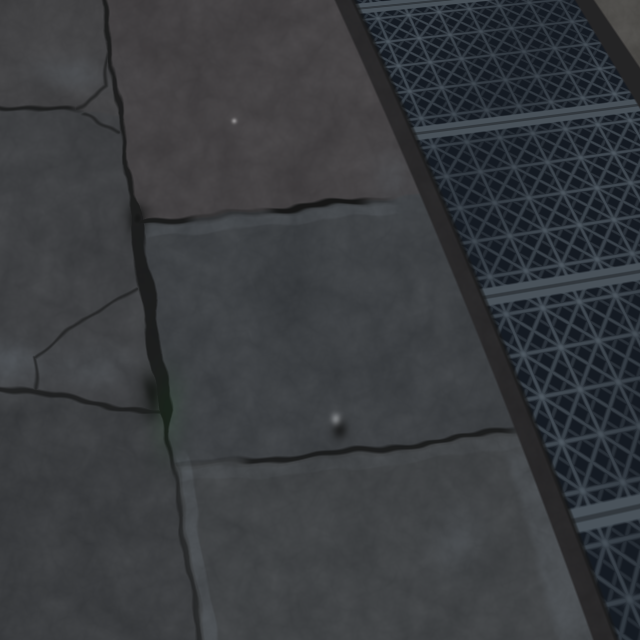
This texture is drawn by a three.js fragment shader. Its source:

```glsl
// Worn paving slabs with dark joints beside a steel rail and a star-patterned drain grating.
#define SOFT 0.0025
#define STONE vec3(0.243, 0.249, 0.259)
#define PALE vec3(0.325, 0.345, 0.365)
#define GAP vec3(0.085, 0.088, 0.088)
#define RAIL vec3(0.158, 0.155, 0.160)
#define HOLE vec3(0.080, 0.102, 0.132)
#define STEEL vec3(0.315, 0.355, 0.390)
#define CELLS vec2(7.0, 5.0)
#define MOTTLE 0.075

varying vec2 vUv;

vec2 hash2(vec2 p) {
  return fract(sin(vec2(dot(p, vec2(127.1, 311.7)), dot(p, vec2(269.5, 183.3)))) * 4375.85);
}

// Distance to the nearest scattered cell point
float cellular(vec2 p) {
  vec2 base = floor(p), f = fract(p);
  float nearest = 2.0;
  for (int j = -1; j <= 1; j++)
    for (int i = -1; i <= 1; i++) {
      vec2 o = vec2(float(i), float(j));
      vec2 r = o + hash2(base + o) - f;
      nearest = min(nearest, dot(r, r));
    }
  return sqrt(nearest);
}

vec2 ripple(vec2 p) {
  return sin(p.yx * 23.0 + 2.0 * sin(p * 17.0)) + 0.5 * sin(p.yx * 61.0 + 3.0 * sin(p * 43.0));
}

float mottle(vec2 p) {
  float sum = 0.0, gain = 0.5, scale = 9.0;
  for (int i = 0; i < 4; i++) {
    sum += gain * (0.45 - cellular(p * scale + 0.35 * ripple(p * scale * 0.06) + scale));
    gain *= 0.65;
    scale *= 2.1;
  }
  return sum;
}

float line(float d, float w) { return 1.0 - smoothstep(w - SOFT, w + SOFT, abs(d)); }

float span(float x, float a, float b) {
  return smoothstep(a - 0.015, a + 0.015, x) * (1.0 - smoothstep(b - 0.015, b + 0.015, x));
}

float segment(vec2 p, vec2 a, vec2 b) {
  vec2 e = b - a;
  return length(p - a - e * clamp(dot(p - a, e) / dot(e, e), 0.0, 1.0));
}

float blob(vec2 p, vec2 center, vec2 radius) {
  vec2 d = (p - center) / radius;
  return exp(-dot(d, d));
}

vec3 paving(vec2 p) {
  float grain = mottle(p);
  vec2 q = p + 0.0028 * ripple(p * 1.6);

  // Signed distances to the main joints
  float spine = q.x - 0.160 - 0.152 * q.y;
  float d = q.x - 0.378;
  float upper = q.y - 0.349 + 0.103 * (q.x - 0.221);
  float lower = q.y - 0.720 + 0.06 * d + 0.13 * d * d;
  float leftTop = q.y - 0.166 - 0.06 * q.x;
  float leftLow = q.y - 0.605 - 0.165 * q.x;
  float right = smoothstep(-SOFT, SOFT, spine), left = 1.0 - right;

  // Slab tints
  vec3 tintR = mix(vec3(0.018, 0.003, 0.0), vec3(-0.007, -0.001, 0.002), smoothstep(-SOFT, SOFT, upper));
  tintR = mix(tintR, vec3(0.006, 0.010, 0.009), smoothstep(-SOFT, SOFT, lower));
  vec3 tintL = mix(vec3(0.010, 0.004, 0.001), vec3(-0.002), smoothstep(-SOFT, SOFT, leftTop));
  tintL = mix(tintL, vec3(-0.014, -0.012, -0.012), smoothstep(-SOFT, SOFT, leftLow));
  vec3 col = STONE + mix(tintL, tintR, right) + MOTTLE * grain;

  // Pale worn areas and rims
  float worn = 0.75 * blob(q, vec2(0.01, 0.566), vec2(0.045, 0.03));
  worn += 0.45 * blob(q, vec2(0.11, 0.115), vec2(0.06, 0.025));
  worn += 0.35 * blob(q, vec2(0.14, 0.575), vec2(0.07, 0.03));
  worn += 0.45 * blob(q, vec2(0.715, 0.845), vec2(0.04, 0.05));
  worn += 0.45 * blob(q, vec2(0.62, 0.285), vec2(0.035, 0.05));
  worn += 0.55 * smoothstep(0.0, 0.02, q.x - 0.775 - 0.28 * (q.y - 0.68)) * smoothstep(0.68, 0.73, q.y);
  worn += 0.55 * line(spine - 0.017, 0.009) * span(q.y, 0.71, 1.1);
  worn += 0.35 * right * line(upper - 0.016, 0.008) * span(q.x, 0.23, 0.62);
  worn += 0.25 * right * line(lower - 0.018, 0.009);
  col = mix(col, PALE, clamp(worn * (0.85 + 1.2 * grain), 0.0, 0.8));

  // Open joints and fine cracks
  float width = 0.0035 + 0.007 * span(q.y, 0.32, 0.66) + 0.006 * grain;
  float gap = line(spine, width) * (0.85 - 0.3 * smoothstep(0.68, 0.75, q.y));
  gap = max(gap, blob(q, vec2(0.212, 0.343), vec2(0.018, 0.022)));
  gap = max(gap, 0.9 * blob(q, vec2(0.237, 0.617), vec2(0.016, 0.035)));
  gap = max(gap, right * line(upper, 0.0045) * (0.3 + 0.6 * span(q.x, 0.2, 0.30) + 0.7 * span(q.x, 0.42, 0.57)) * span(q.x, 0.2, 0.61));
  gap = max(gap, right * line(lower, 0.004) * (0.2 + 0.65 * span(q.x, 0.38, 0.8)));
  gap = max(gap, 0.8 * left * line(leftTop, 0.003) * span(q.x, -0.1, 0.12));
  gap = max(gap, 0.75 * left * line(leftLow, 0.004));
  float crack = min(segment(q, vec2(0.12, 0.172), vec2(0.165, 0.13)), segment(q, vec2(0.165, 0.13), vec2(0.172, 0.08)));
  crack = min(crack, segment(q, vec2(0.13, 0.178), vec2(0.185, 0.206)));
  crack = min(crack, segment(q, vec2(0.055, 0.56), vec2(0.12, 0.505)));
  crack = min(crack, segment(q, vec2(0.12, 0.505), vec2(0.215, 0.455)));
  crack = min(crack, segment(q, vec2(0.053, 0.56), vec2(0.055, 0.61)));
  gap = max(gap, 0.6 * line(crack, 0.0025));
  col = mix(col, GAP, clamp(gap, 0.0, 1.0));
  col += vec3(-0.01, 0.025, -0.01) * blob(q, vec2(0.262, 0.645), vec2(0.025, 0.06));

  // Bolt and bright speck
  col = mix(col, GAP, 0.8 * blob(p, vec2(0.531, 0.672), vec2(0.012, 0.015)));
  col += 0.25 * blob(p, vec2(0.525, 0.655), vec2(0.007, 0.009));
  return col + 0.3 * blob(p, vec2(0.366, 0.189), vec2(0.004));
}

// Perspective plane: x across the grating, y counts its panels
vec2 gratePlane(vec2 p) {
  float across = (p.x + 0.2513) / (p.y + 1.9167);
  float along = (p.y + 0.716) / (7.82 - p.x) - 0.1005;
  return vec2((across - 0.42) / 0.18, 40.2 * along / (1.0 + 5.1 * along));
}

vec3 grating(vec2 p) {
  vec2 plane = gratePlane(p);
  vec2 c = fract(plane * CELLS) - 0.5, a = abs(c);
  float cross = min(a.x, a.y), diagonal = 0.707 * abs(a.x - a.y), diamond = 0.707 * abs(a.x + a.y - 0.5);
  float web = 0.75 * (1.0 - smoothstep(0.01, 0.085, cross));
  web = max(web, 0.65 * (1.0 - smoothstep(0.01, 0.08, diagonal)));
  web = max(web, 0.38 * (1.0 - smoothstep(0.01, 0.07, diamond)));
  web = max(web, exp(-45.0 * dot(c, c)));
  vec3 col = mix(HOLE, STEEL, web * (0.85 + 0.3 * sin(plane.x * 5.0 + plane.y * 3.0) * 0.5));
  float seam = abs(fract(plane.y + 0.5) - 0.5);
  col = mix(col, STEEL * 0.92, 1.0 - smoothstep(0.038, 0.052, seam));
  return mix(col, STEEL * 0.62, 1.0 - smoothstep(0.004, 0.014, seam));
}

void main() {
  vec2 p = vec2(vUv.x, 1.0 - vUv.y); // y runs downward
  float bow = p.y * (1.0 - p.y);
  float railLeft = p.x - 0.523 - 0.404 * p.y - 0.05 * bow;
  float railRight = p.x - 0.553 - 0.411 * p.y - 0.045 * bow;
  float farEdge = p.x - 0.8985 - 0.6 * p.y, wall = p.x - 0.928 - 0.68 * p.y;
  float grain = mottle(p * 1.5 + 4.0);

  vec3 col = paving(p);
  col = mix(col, RAIL + 0.03 * grain, smoothstep(-SOFT, SOFT, railLeft));
  col = mix(col, grating(p), smoothstep(-SOFT, SOFT, railRight));
  col = mix(col, GAP, 0.6 * line(railRight, 0.004));
  col = mix(col, RAIL * 0.9, smoothstep(-SOFT, SOFT, farEdge));
  col = mix(col, vec3(0.30, 0.295, 0.285) + 0.08 * grain, smoothstep(-SOFT, SOFT, wall));
  gl_FragColor = vec4(col, 1.0);
}
```
